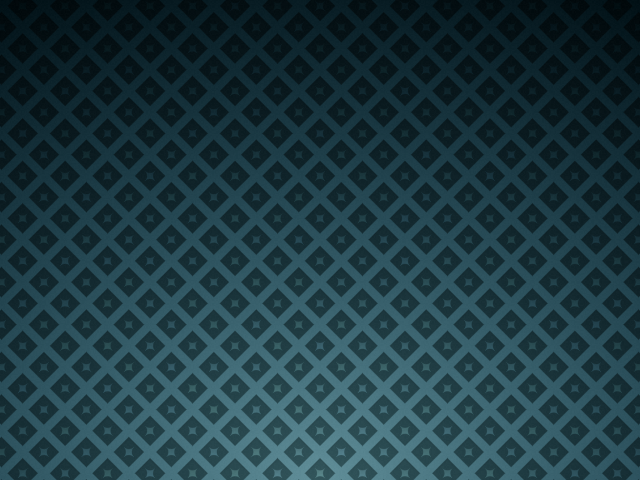
Give the GLSL for this pattern, as a Shadertoy shader.

```glsl
// Diagonal lattice of teal bands around dark diamonds, each holding a small
// concave four-pointed star. A turned square grid gives the repeats, and a
// glow rising from the bottom centre tints bands, diamonds and stars alike.

#define PERIOD 0.0885       // horizontal repeat, in canvas heights
#define ROW_ORIGIN 0.191    // height of one row of diamond centres
#define DIAMOND_SIZE 0.358  // half diagonal, in repeats
#define STAR_SIZE 0.108     // half width of a star, in repeats
#define GLOW_REACH 1.12     // distance at which the glow has faded
#define GLOW_SQUASH 0.75    // below 1 widens the glow sideways
#define STAR_STRENGTH 0.80  // how far a star rises to the band colour
#define GRAIN 0.012         // fine surface noise

const vec3 GLOW_NEAR = vec3(0.38, 0.56, 0.60);
const vec3 GLOW_MID  = vec3(0.12, 0.28, 0.34);
const vec3 GLOW_FAR  = vec3(0.004, 0.062, 0.082);
const vec3 DIAMOND_TINT = vec3(0.90, 1.03, 1.03);

float hash(vec2 p) {
    vec3 v = fract(p.xyx * 0.1031);
    v += dot(v, v.yzx + 33.33);
    return fract((v.x + v.y) * v.z);
}

// Quadratic blend through the three glow colours
vec3 glowRamp(float t) {
    return mix(mix(GLOW_NEAR, GLOW_MID, t), mix(GLOW_MID, GLOW_FAR, t), t);
}

// Square with a circular bite taken from each side
float starDistance(vec2 p) {
    p = abs(p) / STAR_SIZE;
    float square = max(p.x, p.y) - 1.0;
    float bites = 1.6 - min(length(p - vec2(2.25, 0.0)), length(p - vec2(0.0, 2.25)));
    return max(square, bites) * STAR_SIZE;
}

float fill(float d, float blur) {
    return 1.0 - smoothstep(-blur, blur, d);
}

void mainImage(out vec4 fragColor, in vec2 fragCoord) {
    vec2 p = fragCoord / iResolution.y;
    p.x -= 0.5 * iResolution.x / iResolution.y;
    float blur = 0.75 / (iResolution.y * PERIOD);

    // Turned grid: one diamond per cell
    vec2 q = (p - vec2(0.0, ROW_ORIGIN)) / PERIOD;
    vec2 turned = vec2(q.x + q.y, q.x - q.y);
    vec2 id = floor(turned + 0.5);
    vec2 r = turned - id;
    vec2 local = 0.5 * vec2(r.x + r.y, r.x - r.y);

    // Glow from the bottom centre
    float t = clamp(length(p * vec2(GLOW_SQUASH, 1.0)) / GLOW_REACH, 0.0, 1.0);
    vec3 band = glowRamp(t);

    // Diamond, slightly darker along its upper edges
    float diamond = max(abs(r.x), abs(r.y)) - DIAMOND_SIZE;
    float shadow = smoothstep(-0.09, 0.0, diamond) * smoothstep(-0.05, 0.15, local.y);
    vec3 inner = band * DIAMOND_TINT * mix(0.58, 0.46, t) * (1.0 - 0.06 * shadow);

    // Star, with a faint vertical shade and a small change of tint per cell
    vec3 star = mix(inner, band, STAR_STRENGTH - 0.25 * t);
    star *= 1.0 - 0.6 * local.y;
    star.b *= 0.94 + 0.08 * hash(id + 50.0);
    inner = mix(inner, star, fill(starDistance(local), blur));

    vec3 color = mix(band, inner, fill(diamond, blur * 1.41));
    color += GRAIN * (hash(floor(p * 384.0) + 400.0) - 0.5);
    fragColor = vec4(clamp(color, 0.0, 1.0), 1.0);
}
```
